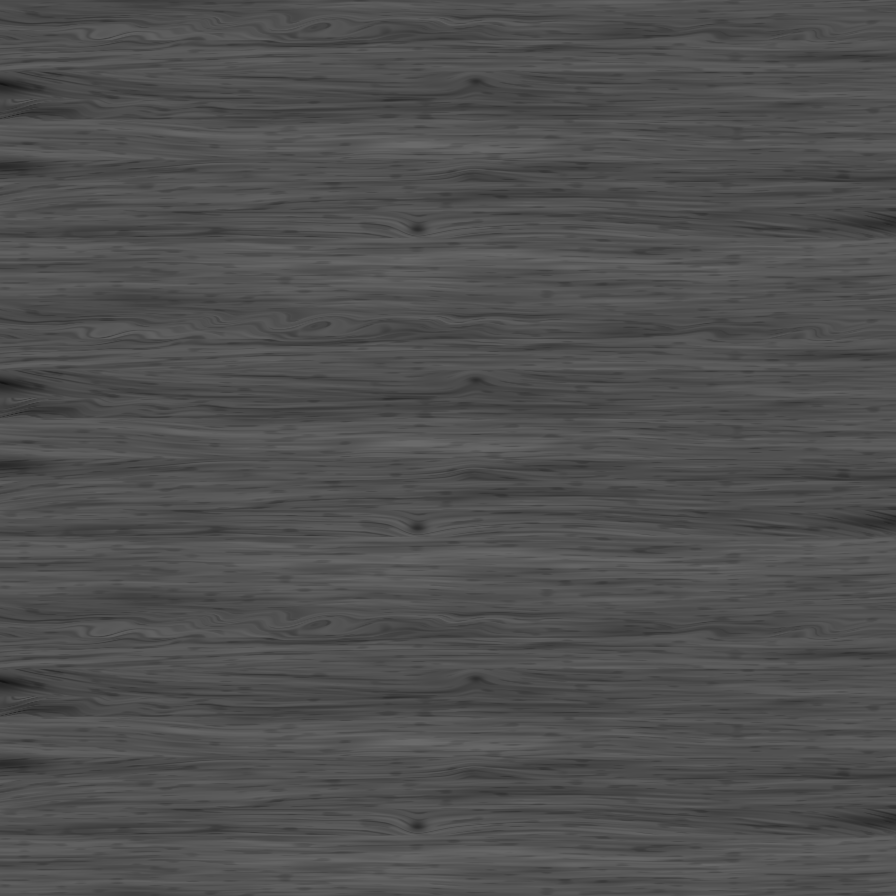
A three.js fragment shader for this texture:

```glsl
// Charcoal wood boards: one tile across, three down, each holding nine planks.
// Every plank draws fine streaks and thin growth lines along a bent grain
// coordinate; knots, flame figure and leaning grain are offsets added to it.
varying vec2 vUv;

const float REPEATS = 3.0;
const float SEAM = 0.003;

float hash(vec2 p) {
  vec3 q = fract(vec3(p.xyx) * 0.1031);
  q += dot(q, q.yzx + 33.33);
  return fract((q.x + q.y) * q.z);
}

float noise(vec2 p) {
  vec2 i = floor(p);
  vec2 f = fract(p);
  f = f * f * (3.0 - 2.0 * f);
  return mix(mix(hash(i), hash(i + vec2(1.0, 0.0)), f.x),
             mix(hash(i + vec2(0.0, 1.0)), hash(i + vec2(1.0, 1.0)), f.x), f.y);
}

// Soft elliptical spot, one at its centre
float spot(vec2 p, vec2 centre, vec2 size) {
  vec2 d = (p - centre) / size;
  return exp(-dot(d, d));
}

// Grain offset that slopes near the left or right end and flattens inward
float lean(float distanceFromEnd, float slope) {
  return slope * 0.5 * exp(-distanceFromEnd / 0.5);
}

// Grain offset that sweeps lines over a knot and spreads them beside it
float knotBend(vec2 p, vec2 centre, float lift) {
  vec2 d = p - centre;
  float reach = mix(0.09, 0.17, smoothstep(-0.1, 0.1, d.x));
  float peak = exp(-sqrt(d.x * d.x + 0.0005) / reach);
  float spread = spot(p, centre, vec2(0.13, 0.04));
  return lift * peak * exp(-d.y * d.y / 0.006) - 0.4 * d.y * spread;
}

// Flame-like swirls in the grain
float flame(vec2 p, float amount) {
  float swirl = noise(vec2(p.x * 9.0 + p.y * 16.0, p.y * 14.0) + 40.0);
  return amount * (swirl - 0.5);
}

// Thin dark line where the noise crosses its middle value
float growthLine(vec2 p, float width) {
  return 1.0 - smoothstep(0.0, width, abs(noise(p) - 0.5));
}

// Brightness variation along the grain
float grain(float x, float g, float seed) {
  vec2 shift = vec2(17.3, 31.7) * seed;
  float broad = noise(vec2(x * 1.1, g * 20.0) + shift);
  float streak = noise(vec2(x * 2.6, g * 105.0) + shift);
  float fine = noise(vec2(x * 9.0, g * 190.0) + shift);
  float pore = noise(vec2(x * 16.0, g * 150.0) + shift + 23.0);
  float strength = smoothstep(0.2, 0.8, noise(vec2(x * 2.2, g * 30.0) + shift + 7.0));
  float lines = growthLine(vec2(x * 1.6, g * 62.0) + shift + 71.0, 0.2);
  float shade = 0.06 * (broad - 0.5) + 0.06 * (streak - 0.5) + 0.05 * (fine - 0.5);
  shade -= 0.055 * lines * strength + 0.045 * smoothstep(0.65, 0.95, pore);
  return shade + 0.014;
}

// One plank between span.x and span.y, zero outside
float plank(vec2 p, float bend, vec2 span, float tone, float seed) {
  float inside = smoothstep(span.x - SEAM, span.x + SEAM, p.y)
               * (1.0 - smoothstep(span.y - SEAM, span.y + SEAM, p.y));
  if (inside <= 0.0) return 0.0;
  float wander = 0.03 * (noise(vec2(p.x * 1.8, p.y * 5.0) + seed * 9.1) - 0.5)
               + 0.006 * (noise(vec2(p.x * 6.0, p.y * 22.0) + seed * 5.3) - 0.5);
  return inside * (tone + grain(p.x, p.y + bend + wander, seed));
}

void main() {
  // Tile space: y runs down from 0 to 1, x from 0 to 3
  vec2 p = vec2(vUv.x * REPEATS, fract((1.0 - vUv.y) * REPEATS));
  float left = p.x;
  float right = REPEATS - p.x;

  vec2 archKnot = vec2(1.594, 0.272);
  vec2 faintKnot = vec2(1.58, 0.592);
  vec2 dipKnot = vec2(1.398, 0.768);

  // Figure is strongest on the left and returns faintly on the right
  float figure = 0.1 * spot(p, vec2(0.7, 0.095), vec2(0.85, 0.045))
               + 0.06 * spot(p, vec2(2.5, 0.115), vec2(0.6, 0.03));

  // Planks from top to bottom
  float shade = plank(p, flame(p, figure) + lean(left, 0.14), vec2(-1.0, 0.135), 0.302, 1.0);
  shade += plank(p, lean(left, -0.09) + flame(p, figure), vec2(0.135, 0.24), 0.325, 2.0);
  shade += plank(p, lean(left, 0.24) + knotBend(p, archKnot, 0.045),
                 vec2(0.24, 0.332), 0.302, 3.0);
  shade += plank(p, flame(p, 0.07 * exp(-left / 0.4)) + knotBend(p, archKnot, 0.025),
                 vec2(0.332, 0.4), 0.3, 4.0);
  shade += plank(p, lean(left, 0.05), vec2(0.4, 0.535), 0.333, 5.0);
  shade += plank(p, lean(left, -0.1) + knotBend(p, faintKnot, 0.03),
                 vec2(0.535, 0.61), 0.299, 6.0);
  shade += plank(p, lean(left, -0.14) + knotBend(p, faintKnot, 0.012),
                 vec2(0.61, 0.708), 0.312, 7.0);
  shade += plank(p, knotBend(p, dipKnot, -0.05) + lean(right, -0.24),
                 vec2(0.708, 0.797), 0.314, 8.0);
  shade += plank(p, lean(right, 0.03), vec2(0.797, 2.0), 0.331, 9.0);

  // The last plank fades into the next tile
  float carried = plank(p + vec2(0.0, 1.0), lean(right, 0.03), vec2(0.797, 3.0), 0.331, 9.0);
  shade = mix(carried, shade, smoothstep(0.0, 0.05, p.y));

  // Dark knot hearts
  shade -= 0.11 * spot(p, archKnot, vec2(0.025, 0.011));
  shade -= 0.03 * spot(p, faintKnot, vec2(0.04, 0.012));
  shade -= 0.17 * spot(p, dipKnot, vec2(0.03, 0.017));

  // Stained plank ends
  shade -= 0.13 * spot(p, vec2(0.0, 0.29), vec2(0.13, 0.032));
  shade -= 0.07 * spot(p, vec2(0.05, 0.365), vec2(0.25, 0.02));
  shade -= 0.13 * spot(p, vec2(0.0, 0.56), vec2(0.14, 0.022));
  shade -= 0.13 * spot(p, vec2(REPEATS, 0.748), vec2(0.2, 0.028));
  shade -= 0.025 * spot(p, vec2(0.1, 0.06), vec2(0.7, 0.05));

  gl_FragColor = vec4(vec3(clamp(shade, 0.08, 0.46)), 1.0);
}
```
